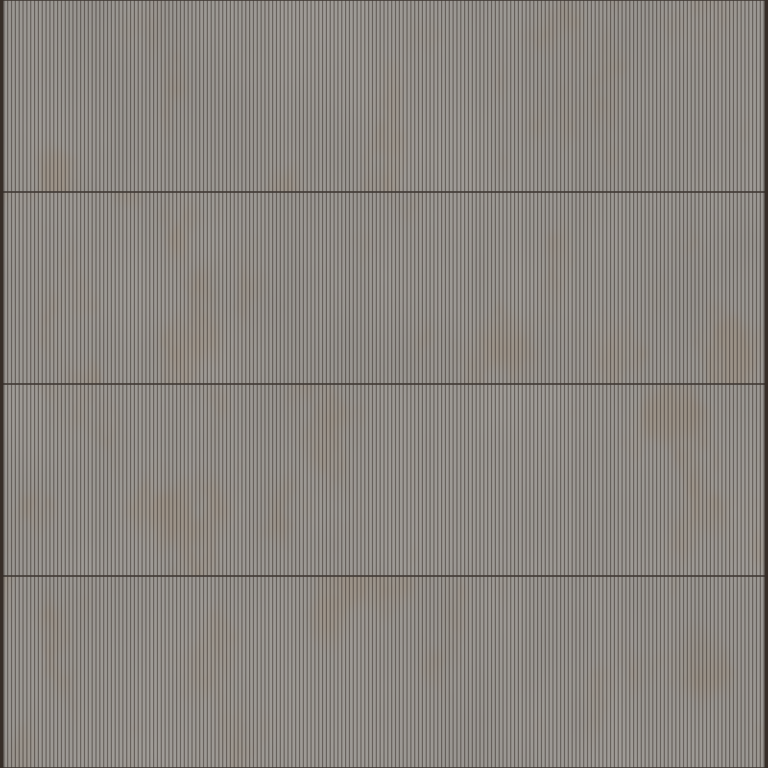
A Shadertoy shader for this texture:

```glsl
// Four stacked metal panels of fine vertical ribs, with dark seams and side edges.
#define RIBS 200.0
#define PANELS 4.0
#define GROOVE_SHARE 0.31
#define SEAM_WIDTH 0.0021
#define EDGE_WIDTH 0.0042
#define WEAR 0.035
#define RIB_COLOR vec3(0.612, 0.598, 0.580)
#define GROOVE_COLOR vec3(0.400, 0.378, 0.358)
#define SEAM_COLOR vec3(0.250, 0.222, 0.203)
#define EDGE_COLOR vec3(0.215, 0.180, 0.158)
#define STAIN_TINT vec3(1.0, 0.965, 0.925)

float hash(vec2 p) {
    p = fract(p * vec2(0.1031, 0.1137));
    p += dot(p, p.yx + 33.33);
    return fract((p.x + p.y) * p.x * 17.0);
}

float valueNoise(vec2 p) {
    vec2 cell = floor(p), f = fract(p);
    f = f * f * (3.0 - 2.0 * f);
    return mix(mix(hash(cell), hash(cell + vec2(1, 0)), f.x),
               mix(hash(cell + vec2(0, 1)), hash(cell + vec2(1, 1)), f.x), f.y);
}

float fbm(vec2 p) {
    float sum = 0.0, gain = 0.5;
    for (int i = 0; i < 4; i++) {
        sum += gain * valueNoise(p);
        p = p * 2.03 + 17.3;
        gain *= 0.5;
    }
    return sum / 0.9375;
}

// Running integral of a stripe pattern with period 1
float stripeIntegral(float x, float width) {
    return floor(x) * width + min(fract(x), width);
}

// Box-filtered coverage of stripes centred on whole numbers
float stripes(float x, float width, float footprint) {
    float start = x + 0.5 * width - 0.5 * footprint;
    return (stripeIntegral(start + footprint, width)
          - stripeIntegral(start, width)) / footprint;
}

void mainImage(out vec4 fragColor, in vec2 fragCoord) {
    vec2 uv = fragCoord / iResolution.xy;
    vec2 pixel = 1.0 / iResolution.xy;

    // Ribs and the grooves between them
    float groove = stripes(uv.x * RIBS, GROOVE_SHARE, RIBS * pixel.x);
    vec3 color = mix(RIB_COLOR, GROOVE_COLOR, groove);

    // Soft mottling, faint vertical streaks and a slight tone per panel
    float panel = floor(uv.y * PANELS);
    vec2 shifted = uv + vec2(panel * 7.31, panel * 3.17);
    float mottle = fbm(shifted * vec2(9.0, 6.0)) - 0.5;
    float streak = fbm(shifted * vec2(45.0, 4.0) + 40.0) - 0.5;
    float tone = hash(vec2(panel + 3.0, 11.0)) - 0.5;
    color *= 1.0 + WEAR * (1.6 * mottle + 0.8 * streak + 0.3 * tone);

    // Sparse warm stains
    float stain = smoothstep(0.55, 0.85, fbm(shifted * vec2(14.0, 8.0) + 90.0));
    color *= mix(vec3(1.0), STAIN_TINT, stain);

    // Seams between panels, also at the top and bottom
    float seam = stripes(uv.y * PANELS, SEAM_WIDTH * PANELS, PANELS * pixel.y);
    color = mix(color, SEAM_COLOR, seam);

    // Dark side edges with a narrow shade beside them
    float side = min(uv.x, 1.0 - uv.x);
    color *= 1.0 - 0.18 * exp(-max(side - EDGE_WIDTH, 0.0) / 0.0015);
    float edge = clamp((EDGE_WIDTH - side) / pixel.x + 0.5, 0.0, 1.0);
    color = mix(color, EDGE_COLOR, edge);

    fragColor = vec4(color, 1.0);
}
```
